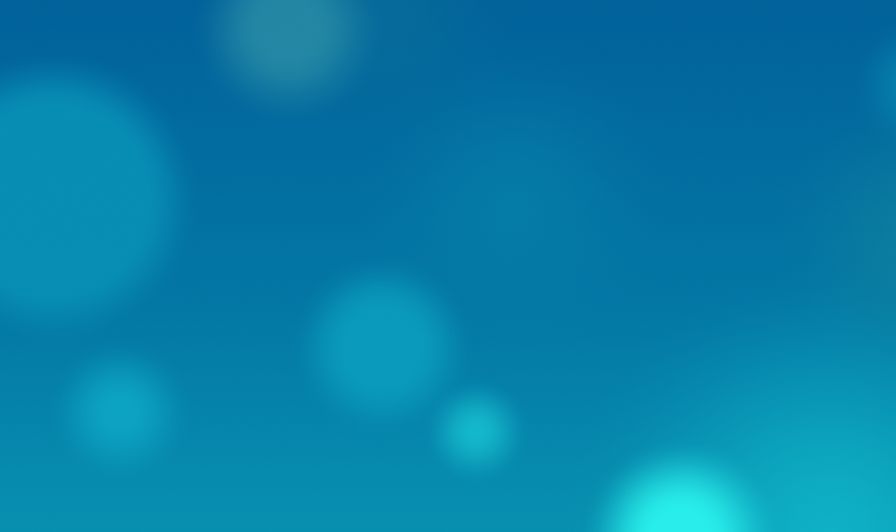
Reproduce this background procedurally as a WebGL 2 fragment shader.

```glsl
#version 300 es
precision highp float;

uniform vec2 u_resolution;
out vec4 fragColor;

// Vertical backdrop gradient
const vec3 TOP_BLUE = vec3(0.005, 0.382, 0.605);
const vec3 MID_BLUE = vec3(0.010, 0.455, 0.640);
const vec3 LOW_TEAL = vec3(0.030, 0.575, 0.695);
const float MID_HEIGHT = 0.5;
const float DITHER = 1.0 / 255.0;

// Soft lights, broad ones first: centre x, centre y, radius, edge softness
// (all in canvas heights)
const int LIGHT_COUNT = 11;
const vec4 SHAPES[LIGHT_COUNT] = vec4[](
  vec4(0.965, 0.620, 0.140, 0.180),
  vec4(1.760, 0.540, 0.130, 0.200),
  vec4(1.560, 0.000, 0.220, 0.300),
  vec4(0.730, 0.970, 0.100, 0.160),
  vec4(0.099, 0.627, 0.225, 0.055),
  vec4(0.542, 0.945, 0.118, 0.070),
  vec4(1.730, 0.840, 0.075, 0.060),
  vec4(0.719, 0.349, 0.122, 0.055),
  vec4(0.226, 0.226, 0.080, 0.060),
  vec4(0.895, 0.189, 0.056, 0.048),
  vec4(1.279, -0.010, 0.120, 0.070)
);

// Matching light colours, with opacity in the last component
const vec4 TINTS[LIGHT_COUNT] = vec4[](
  vec4(0.025, 0.500, 0.665, 0.75),
  vec4(0.070, 0.520, 0.610, 0.80),
  vec4(0.060, 0.710, 0.785, 0.95),
  vec4(0.040, 0.450, 0.600, 0.60),
  vec4(0.030, 0.565, 0.715, 0.90),
  vec4(0.150, 0.545, 0.645, 0.90),
  vec4(0.030, 0.530, 0.690, 0.80),
  vec4(0.040, 0.615, 0.740, 0.90),
  vec4(0.050, 0.650, 0.765, 0.90),
  vec4(0.080, 0.725, 0.800, 0.95),
  vec4(0.160, 0.935, 0.920, 0.98)
);

float hash(vec2 p) {
  vec3 q = fract(p.xyx * 0.1031);
  q += dot(q, q.yzx + 33.33);
  return fract((q.x + q.y) * q.z);
}

vec3 backdrop(float height) {
  vec3 lower = mix(LOW_TEAL, MID_BLUE, smoothstep(-0.15, MID_HEIGHT + 0.1, height));
  vec3 upper = mix(MID_BLUE, TOP_BLUE, clamp((height - MID_HEIGHT) / (1.0 - MID_HEIGHT), 0.0, 1.0));
  return mix(lower, upper, smoothstep(0.3, 0.7, height));
}

float softDisc(vec2 p, vec4 shape) {
  float distanceToCentre = length(p - shape.xy);
  return 1.0 - smoothstep(shape.z - shape.w, shape.z + shape.w, distanceToCentre);
}

void main() {
  vec2 p = gl_FragCoord.xy / u_resolution.y;
  vec3 color = backdrop(p.y);

  // Layer the blurred lights
  for (int i = 0; i < LIGHT_COUNT; i++) {
    color = mix(color, TINTS[i].rgb, TINTS[i].a * softDisc(p, SHAPES[i]));
  }

  // Fine dither against banding
  color += (hash(gl_FragCoord.xy) - 0.5) * DITHER;
  fragColor = vec4(color, 1.0);
}
```
